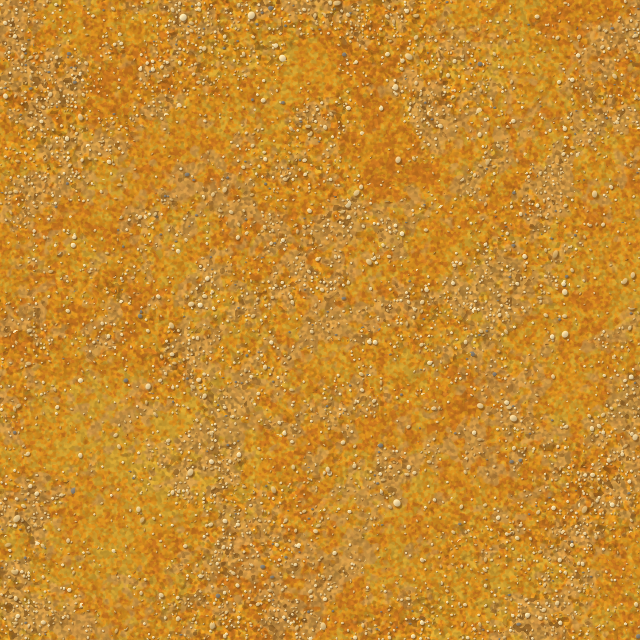
Write a WebGL 2 fragment shader that draws this texture.

```glsl
#version 300 es
precision highp float;
// Dry ochre ground: sandy soil with dusty drifts and scattered pale grit.

uniform vec2 u_resolution;
out vec4 fragColor;

const vec3 OCHRE  = vec3(0.82, 0.545, 0.12);
const vec3 ORANGE = vec3(0.76, 0.45, 0.12);
const vec3 YELLOW = vec3(0.79, 0.61, 0.19);
const vec3 DUST   = vec3(0.77, 0.57, 0.28);
const vec3 PALE   = vec3(0.86, 0.74, 0.49);
const vec3 CREAM  = vec3(0.95, 0.87, 0.68);
const vec3 SLATE  = vec3(0.50, 0.48, 0.44);
const vec3 SHADOW = vec3(0.42, 0.26, 0.08);
const vec2 LIGHT_DIR = vec2(-0.6, 0.8);

vec3 hash3(vec2 p) {
  vec3 q = fract(p.xyx * vec3(0.1031, 0.1030, 0.0973));
  q += dot(q, q.yxz + 33.33);
  return fract((q.xxy + q.yzz) * q.zyx);
}

mat2 rotation(float angle) {
  float c = cos(angle), s = sin(angle);
  return mat2(c, s, -s, c);
}

// Smooth cellular noise: random cell values blended by distance.
float cellNoise(vec2 p) {
  vec2 cell = floor(p), local = fract(p);
  float total = 0.0, weight = 0.0;
  for (int y = -1; y <= 1; y++) {
    for (int x = -1; x <= 1; x++) {
      vec2 offset = vec2(x, y);
      vec3 rnd = hash3(cell + offset);
      vec2 d = offset + rnd.xy - local;
      float w = exp(-5.0 * dot(d, d));
      total += w * rnd.z;
      weight += w;
    }
  }
  return total / weight;
}

// Several octaves of cellular noise, centred on 0.5.
float layeredNoise(vec2 p, int octaves, float gain) {
  float total = 0.0, weight = 0.0, amplitude = 1.0;
  for (int i = 0; i < octaves; i++) {
    total += amplitude * cellNoise(p);
    weight += amplitude;
    amplitude *= gain;
    p = rotation(0.7) * p * 2.07 + 17.3;
  }
  return total / weight;
}

// Coverage of an elliptical stone, softened over the given width.
float stoneMask(vec2 d, vec2 radii, float soft) {
  float edge = (length(d / radii) - 1.0) * min(radii.x, radii.y);
  return 1.0 - smoothstep(-soft, soft, edge);
}

// Lays one size of shaded stones and their shadows over the ground.
vec3 scatterStones(vec3 ground, vec2 uv, float scale, float density, float pixel) {
  vec2 p = uv * scale + scale;
  vec2 cell = floor(p), local = fract(p);
  float soft = max(0.06, 0.5 * pixel * scale);
  float shade = 0.0, cover = 0.0;
  vec3 stone = PALE;
  for (int y = -1; y <= 1; y++) {
    for (int x = -1; x <= 1; x++) {
      vec2 offset = vec2(x, y);
      vec3 rnd = hash3(cell + offset);
      vec3 look = hash3(cell + offset + 71.7);
      float present = step(rnd.z, density);
      vec2 d = local - offset - mix(vec2(0.2), vec2(0.8), rnd.xy);
      vec2 radii = mix(0.22, 0.40, look.x) * vec2(1.0, mix(0.55, 0.95, look.y));
      mat2 turn = rotation(look.z * 6.283);
      float mask = present * stoneMask(turn * d, radii, soft);
      vec2 shadowOffset = d + LIGHT_DIR * 0.24;
      float dark = stoneMask(turn * shadowOffset, radii * 1.05, soft * 1.5);
      shade = max(shade, present * dark);
      if (mask > cover) {
        cover = mask;
        vec3 tint = mix(mix(DUST, PALE, 0.6), CREAM, look.y);
        tint = mix(tint, SLATE, step(0.955, look.z));
        stone = tint * (1.0 + 0.55 * dot(d, LIGHT_DIR));
      }
    }
  }
  ground = mix(ground, SHADOW, 0.62 * shade);
  return mix(ground, stone, 0.92 * cover);
}

void main() {
  float side = min(u_resolution.x, u_resolution.y);
  vec2 uv = gl_FragCoord.xy / side;
  // Broad drifts, stretched along the rising diagonal.
  vec2 drift = rotation(-0.75) * uv * vec2(1.0, 1.5);
  float broad = layeredNoise(drift * 4.0 + 3.1, 3, 0.6);
  float patches = layeredNoise(drift * 9.0 + 41.0, 4, 0.75);
  float grit = smoothstep(0.36, 0.66, 0.4 * broad + 0.6 * patches);
  // Soil hue varies from grain to grain and drift to drift.
  float grain = layeredNoise(uv * 125.0 + 9.0, 2, 0.9);
  float hue = mix(grain, layeredNoise(uv * 6.0 + 23.0, 4, 0.7), 0.45);
  vec3 color = mix(OCHRE, ORANGE, 1.0 - smoothstep(0.36, 0.49, hue));
  color = mix(color, YELLOW, smoothstep(0.52, 0.64, hue));
  float dust = patches + 0.35 * (cellNoise(uv * 95.0 + 57.0) - 0.5);
  color = mix(color, DUST, 0.85 * smoothstep(0.49, 0.64, dust));
  // Fine roughness and small dark pits.
  float rough = cellNoise(uv * 230.0 + 5.0) - 0.5;
  color *= 1.0 + rough * mix(0.22, 0.42, grit);
  float pits = cellNoise(uv * 140.0 + 83.0);
  color = mix(color, SHADOW, 0.55 * grit * (1.0 - smoothstep(0.15, 0.30, pits)));
  // Grit, gravel and a few larger stones.
  float pixel = 1.0 / side;
  color = scatterStones(color, uv, 165.0, mix(0.04, 0.34, grit), pixel);
  color = scatterStones(color, uv, 98.0, mix(0.02, 0.15, grit), pixel);
  color = scatterStones(color, uv, 62.0, mix(0.004, 0.03, grit), pixel);
  fragColor = vec4(clamp(color, 0.0, 1.0), 1.0);
}
```
